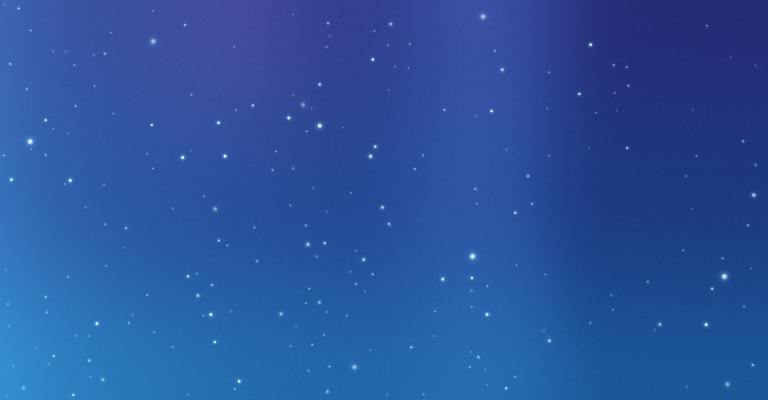
A Shadertoy shader for this background:

```glsl
#define HORIZON vec3(0.12, 0.38, 0.64)
#define MIDDLE vec3(0.13, 0.26, 0.55)
#define ZENITH vec3(0.16, 0.21, 0.51)
#define LEFT_GLOW vec3(0.08, 0.18, 0.18)
#define VIOLET_GLOW vec3(0.08, 0.04, 0.06)
#define CURTAIN vec3(0.06, 0.09, 0.12)
#define RIGHT_SHADE vec3(0.02, 0.04, 0.05)
#define STAR_CORE vec3(0.90, 0.98, 1.00)
#define STAR_HALO vec3(0.45, 0.75, 0.92)
#define GRAIN 0.012

vec3 hash3(vec2 p) {
    vec3 q = fract(p.xyx * vec3(0.1031, 0.1030, 0.0973));
    q += dot(q, q.yxz + 33.33);
    return fract((q.xxy + q.yzz) * q.zyx);
}

float cornerSlope(vec2 corner, vec2 offset) {
    float angle = 6.2832 * hash3(corner).x;
    return dot(vec2(cos(angle), sin(angle)), offset);
}

float gradientNoise(vec2 p) {
    vec2 i = floor(p), f = fract(p);
    vec2 u = f * f * f * (f * (f * 6.0 - 15.0) + 10.0);
    vec2 e = vec2(0.0, 1.0);
    return mix(mix(cornerSlope(i, f), cornerSlope(i + e.yx, f - e.yx), u.x),
               mix(cornerSlope(i + e, f - e), cornerSlope(i + e.yy, f - e.yy), u.x), u.y);
}

float bell(float x, float width) {
    return exp(-x * x / (width * width));
}

// Vertical gradient crossed by soft upright bands of light
vec3 nightSky(vec2 uv) {
    float x = uv.x + 0.03 * gradientNoise(uv * vec2(5.0, 1.5) + 7.0);
    vec3 sky = mix(HORIZON, MIDDLE, smoothstep(0.0, 0.55, uv.y));
    sky = mix(sky, ZENITH, smoothstep(0.45, 1.0, uv.y));
    sky += LEFT_GLOW * exp(-4.5 * max(x, 0.0));
    sky += VIOLET_GLOW * bell(x - 0.3, 0.15) * smoothstep(0.35, 1.0, uv.y);
    sky += CURTAIN * bell(x - 0.62, 0.10) * mix(0.35, 1.0, uv.y);
    sky -= RIGHT_SHADE * smoothstep(0.66, 0.80, x);
    return sky;
}

// One jittered star per occupied cell; returns core and halo coverage
vec2 starLayer(vec2 p, float aspect, float cells, float density, vec2 sizes, float seed) {
    vec2 cell = floor(p * cells);
    vec3 place = hash3(cell + seed);
    vec3 trait = hash3(cell + seed + 57.0);
    float column = (cell.x + 0.5) / (cells * aspect);
    float chance = density * mix(1.0, 0.5, smoothstep(0.6, 0.85, column));
    float size = mix(sizes.x, sizes.y, trait.x * trait.x);
    vec2 center = (cell + mix(vec2(0.15), vec2(0.85), place.xy)) / cells;
    float d = length(p - center) / size;
    float light = step(place.z, chance) * mix(0.35, 1.0, trait.y);
    return light * vec2(exp(-d * d * d * d), 0.6 * exp(-d * d / 3.0));
}

void mainImage(out vec4 fragColor, in vec2 fragCoord) {
    vec2 uv = fragCoord / iResolution.xy;
    vec2 p = fragCoord / iResolution.y;
    float aspect = iResolution.x / iResolution.y;

    vec3 color = nightSky(uv) + GRAIN * gradientNoise(p * 110.0);

    // Few large stars, more medium ones, many faint specks
    vec2 stars = starLayer(p, aspect, 7.0, 0.34, vec2(0.0038, 0.0068), 11.0);
    stars = max(stars, starLayer(p, aspect, 12.0, 0.25, vec2(0.0026, 0.0042), 131.0));
    stars = max(stars, 0.6 * starLayer(p, aspect, 20.0, 0.24, vec2(0.0018, 0.0028), 271.0));

    color = mix(color, STAR_HALO, stars.y);
    color = mix(color, STAR_CORE, stars.x);
    fragColor = vec4(color, 1.0);
}
```
